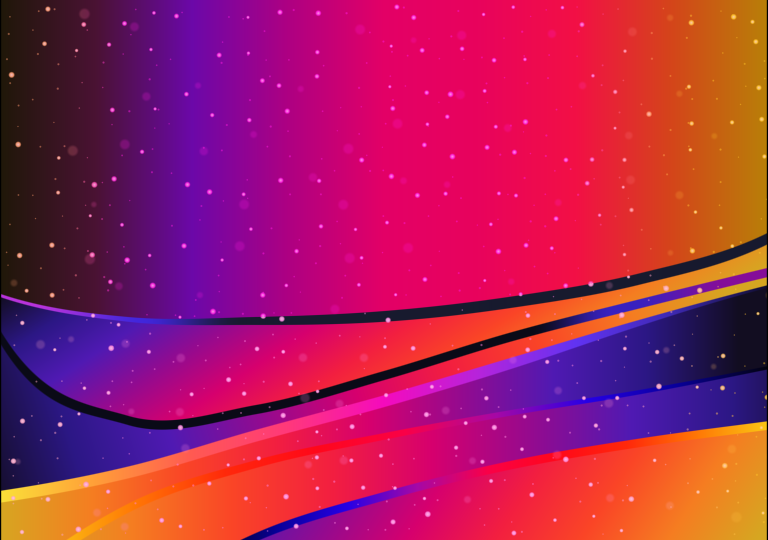
Reproduce this background procedurally as a WebGL 2 fragment shader.

```glsl
#version 300 es
precision highp float;
// Layered flowing waves below a horizontal spectrum, sprinkled with glowing dots.
// Each wave is a smooth spline over the width, with a coloured ribbon on its rim
// and a gradient body; dots come from jittered hash grids at three scales.
uniform vec2 u_resolution;
out vec4 outColor;

// Gradients: nine evenly spaced stops each
const vec3 SKY[9] = vec3[9](
  vec3(.12,.09,.03), vec3(.29,.07,.20), vec3(.42,.03,.66), vec3(.68,.0,.51), vec3(.89,.0,.40),
  vec3(.91,.01,.36), vec3(.95,.06,.27), vec3(.83,.27,.10), vec3(.72,.50,.03));
const vec3 BODY[9] = vec3[9](
  vec3(.07,.05,.13), vec3(.17,.09,.52), vec3(.31,.10,.70), vec3(.58,.04,.56), vec3(.84,.0,.43),
  vec3(.95,.12,.25), vec3(.98,.27,.15), vec3(.96,.49,.13), vec3(.84,.65,.13));
const vec3 VIVID[9] = vec3[9](
  vec3(.01,.01,.05), vec3(.03,.0,.60), vec3(.15,.0,.90), vec3(.65,.03,.65), vec3(.98,.0,.28),
  vec3(1.,.03,.10), vec3(1.,.16,.04), vec3(1.,.47,.02), vec3(.98,.78,.08));
const vec3 GLOW[9] = vec3[9](
  vec3(.98,.88,.22), vec3(1.,.62,.22), vec3(1.,.35,.32), vec3(1.,.22,.48), vec3(.96,.04,.74),
  vec3(.71,.14,.86), vec3(.38,.20,.95), vec3(.24,.16,.70), vec3(.06,.05,.18));

// Wave heights at even steps across the width, plus one knot outside each side
const float CREST[9]  = float[9](.574,.456,.413,.413,.424,.451,.494,.569,.730);
const float SWOOSH[9] = float[9](1.02,.389,.230,.250,.313,.385,.446,.504,.559);
const float RIBBON[9] = float[9](.065,.091,.136,.204,.268,.338,.408,.472,.528);
const float SWELL[9]  = float[9](-.333,-.093,.067,.148,.198,.241,.278,.322,.370);
const float FLOOR[9]  = float[9](-.50,-.296,-.12,.013,.089,.147,.188,.220,.250);

const vec3 NAVY = vec3(.09,.10,.18);
const vec3 INK = vec3(.04,.04,.09);
const vec3 BLUE = vec3(.22,.13,.75);
const vec3 VIOLET = vec3(.72,.20,.86);
const vec3 PLUM = vec3(.52,.05,.60);
const vec3 DOT_PEACH = vec3(1.,.60,.42);
const vec3 DOT_PINK = vec3(1.,.10,.88);
const vec3 DOT_GOLD = vec3(1.,.77,.15);
const vec3 DOT_PALE = vec3(1.,.66,.88);
const float SIDE_BORDER = .002;

vec3 gradient(vec3 stops[9], float t) {
  float x = clamp(t, 0., 1.) * 8.;
  int i = min(int(x), 7);
  return mix(stops[i], stops[i + 1], x - float(i));
}

// Catmull-Rom height at u in 0..1
float spline(float k[9], float u) {
  float x = clamp(u, 0., 1.) * 6.;
  int i = min(int(x), 5);
  float t = x - float(i);
  float a = k[i], b = k[i + 1], c = k[i + 2], d = k[i + 3];
  return b + .5 * t * (c - a + t * (2. * a - 5. * b + 4. * c - d
       + t * (3. * (b - c) + d - a)));
}

// Lay a ribbon along the top edge and fill everything under it
void wave(inout vec3 col, float y, float top, float width, vec3 rim, vec3 body) {
  float depth = top - y;
  float aa = max(fwidth(depth), 1e-5) * .7;
  col = mix(col, rim, smoothstep(-aa, aa, depth));
  col = mix(col, body, smoothstep(-aa, aa, depth - width));
}

vec3 hash3(vec2 p) {
  vec3 q = fract(p.xyx * vec3(.1031, .1030, .0973));
  q += dot(q, q.yxz + 33.33);
  return fract((q.xxy + q.yzz) * q.zyx);
}

// One dot per grid cell, kept inside the cell; softness blurs the rim
float dots(vec2 p, float cells, float radius, float softness, float density, out float core) {
  vec2 id = floor(p * cells);
  vec3 h = hash3(id + cells * 3.7);
  float d = length(fract(p * cells) - .2 - .6 * h.xy) / cells;
  float r = radius * mix(.55, 1.1, fract(h.z * 17.3));
  float aa = .6 / u_resolution.y + softness;
  float on = step(h.z, density);
  core = on * (1. - smoothstep(0., r * .65 + aa, d));
  return on * (1. - smoothstep(r - aa, r + aa, d));
}

void main() {
  vec2 uv = gl_FragCoord.xy / u_resolution;
  vec2 p = gl_FragCoord.xy / u_resolution.y;
  float u = uv.x, v = uv.y;
  vec3 col = gradient(SKY, u);
  float crest = spline(CREST, u);

  // Waves from back to front
  vec3 crestRim = mix(mix(VIOLET, BLUE * 1.15, smoothstep(.04, .19, u)), NAVY, smoothstep(.18, .32, u));
  wave(col, v, crest, mix(.006, .021, smoothstep(0., .6, u)), crestRim,
       gradient(BODY, 1.067 * u - 1.125 * v + .507));
  vec3 swooshRim = mix(mix(INK, BLUE, smoothstep(.69, .80, u)), PLUM, smoothstep(.82, .95, u));
  wave(col, v, spline(SWOOSH, u), mix(.024, .017, smoothstep(0., .15, u)), swooshRim,
       gradient(BODY, .96 * u + .2 * v));
  wave(col, v, spline(RIBBON, u), mix(.022, .005, smoothstep(.6, 1., u)), gradient(GLOW, u),
       gradient(BODY, 1. - 1.04 * u));
  wave(col, v, spline(SWELL, u), mix(.019, .006, u), gradient(VIVID, 1.06 - 1.06 * u),
       gradient(BODY, 1.04 - .96 * u));
  wave(col, v, spline(FLOOR, u), .016, gradient(VIVID, (u - .27) / .73),
       gradient(BODY, 1.097 * u - .5 * v - .08));

  // Dots: hazy, bright and tiny, tinted by position
  vec3 tint = mix(mix(DOT_PEACH, DOT_PINK, smoothstep(.06, .17, u)), DOT_GOLD, smoothstep(.70, .93, u));
  tint = mix(tint, mix(DOT_PALE, DOT_GOLD, smoothstep(.85, 1., u)), .75 * step(v, crest));
  float core;
  col = mix(col, tint, .22 * dots(p, 10., .0085, .002, .55, core));
  col = mix(col, tint, .88 * dots(p, 16., .0046, .0007, .62, core));
  col = mix(col, vec3(1., .85, .95), .55 * core);
  col = mix(col, tint, .5 * dots(p, 23., .0018, .0003, .6, core));

  // Dark slivers at both sides
  float side = min(u, 1. - u);
  col *= smoothstep(SIDE_BORDER * .4, SIDE_BORDER * 1.2, side);
  outColor = vec4(col, 1.);
}
```
